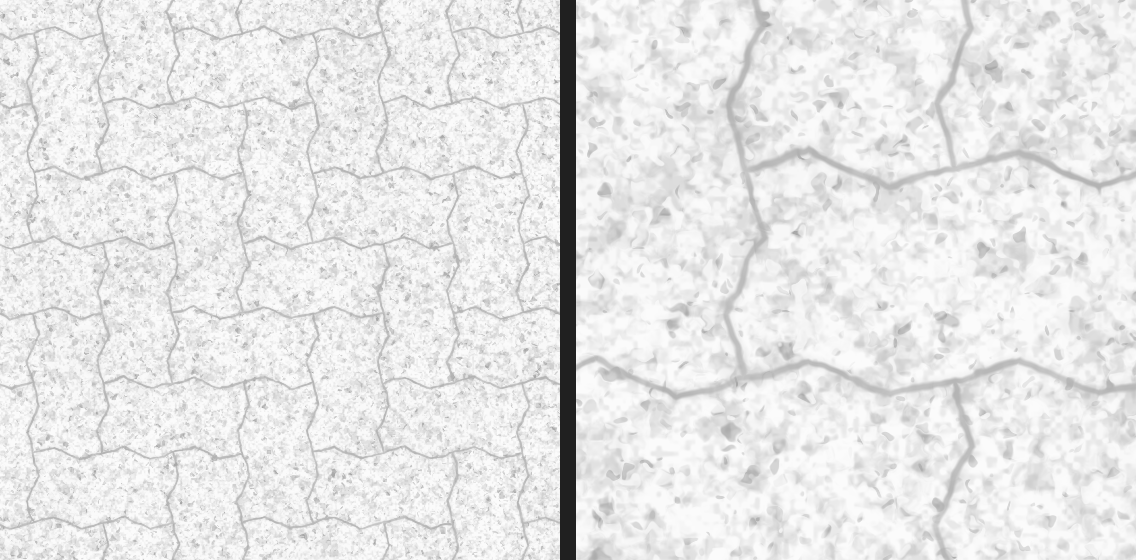
Left: the whole. Right: its middle third, enlarged.
Write a three.js fragment shader that draws this texture.

```glsl
// Pale granite pavers in a herringbone: 8 by 8 units, each block 2 by 1 units.
// Zigzag joints are distances to a short polyline on every unit edge that is
// not inside a block; the stone is layered noise with scattered grey chips.

varying vec2 vUv;

float hash(vec2 p) {
  vec3 q = fract(p.xyx * 0.1031);
  q += dot(q, q.yzx + 33.33);
  return fract((q.x + q.y) * q.z);
}

float noise(vec2 p) {
  vec2 cell = floor(p);
  vec2 f = fract(p);
  f = f * f * (3.0 - 2.0 * f);
  float low = mix(hash(cell), hash(cell + vec2(1.0, 0.0)), f.x);
  float high = mix(hash(cell + vec2(0.0, 1.0)), hash(cell + 1.0), f.x);
  return mix(low, high, f.y);
}

float fbm(vec2 p) {
  float sum = 0.0;
  float weight = 0.53;
  for (int i = 0; i < 4; i++) {
    sum += weight * noise(p);
    p = mat2(1.6, 1.2, -1.2, 1.6) * p + 17.3;
    weight *= 0.5;
  }
  return sum;
}

float segment(vec2 p, vec2 a, vec2 b) {
  vec2 along = b - a;
  float t = clamp(dot(p - a, along) / dot(along, along), 0.0, 1.0);
  return length(p - a - along * t);
}

// Distance to one unit of joint, running along x from 0 to 1
float zigzag(vec2 p) {
  vec2 crest = vec2(0.31, 0.083);
  vec2 trough = vec2(0.68, -0.083);
  float d = segment(p, vec2(0.0), crest);
  d = min(d, segment(p, crest, trough));
  return min(d, segment(p, trough, vec2(1.0, 0.0)));
}

// Distance to the nearest joint; every fourth unit edge lies inside a block
float jointDistance(vec2 g) {
  vec2 h = vec2(floor(g.x), floor(g.y + 0.5));
  vec2 v = vec2(floor(g.x + 0.5), floor(g.y));
  float d = 1.0;
  if (mod(h.x - h.y + 2.0, 4.0) > 0.5) d = zigzag(g - h);
  if (mod(v.x - v.y + 3.0, 4.0) > 0.5) {
    vec2 q = g - v;
    d = min(d, zigzag(vec2(q.y, -q.x)));
  }
  return d;
}

// Darkness of scattered, turned oval chips, one candidate per cell
float chips(vec2 p, float share) {
  vec2 cell = floor(p);
  float dark = 0.0;
  for (int j = -1; j <= 1; j++) {
    for (int i = -1; i <= 1; i++) {
      vec2 id = cell + vec2(float(i), float(j));
      vec2 centre = id + vec2(hash(id + 3.7), hash(id + 41.2));
      float angle = 6.283 * hash(id + 75.1);
      vec2 q = mat2(cos(angle), -sin(angle), sin(angle), cos(angle)) * (p - centre);
      float radius = mix(0.18, 0.5, hash(id + 12.9));
      float body = 1.0 - smoothstep(-0.1, 0.1, length(q * vec2(1.0, 1.6)) - radius);
      float tone = mix(0.3, 1.0, hash(id + 58.6));
      dark = max(dark, body * tone * step(hash(id + 93.4), share));
    }
  }
  return dark;
}

void main() {
  // Stone: soft mottling, fine grain and two sizes of chip
  vec2 rough = vec2(noise(vUv * 190.0), noise(vUv * 190.0 + 61.0)) - 0.5;
  vec2 stone = vUv + rough * 0.006;
  float shade = 0.978;
  shade -= 0.10 * smoothstep(0.40, 0.74, fbm(stone * 95.0));
  shade -= 0.07 * smoothstep(0.35, 0.95, noise(vUv * 290.0 + 9.0));
  shade -= 0.17 * chips(stone * 66.0, 0.22);
  shade -= 0.15 * chips(stone * 125.0 + 31.0, 0.28);
  shade += 0.025 * (noise(vUv * 9.0) - 0.5);

  // Bright mineral flecks
  shade = mix(shade, 0.985, 0.7 * smoothstep(0.62, 0.82, noise(stone * 165.0 + 80.0)));

  // Joints: slightly wavering, with uneven depth and a soft worn shoulder
  vec2 g = vUv * 8.0 - vec2(0.47, 0.53);
  g += 0.035 * (vec2(noise(g * 7.0), noise(g * 7.0 + 25.0)) - 0.5);
  g += 0.012 * (vec2(noise(g * 24.0), noise(g * 24.0 + 47.0)) - 0.5);
  float d = jointDistance(g);
  float wear = mix(0.55, 1.0, noise(g * 11.0 + 5.0));
  shade -= 0.05 * (1.0 - smoothstep(0.0, 0.055, d));
  shade = mix(shade, 0.70, wear * (1.0 - smoothstep(0.005, 0.023, d)));

  gl_FragColor = vec4(vec3(clamp(shade, 0.66, 0.985)), 1.0);
}
```
